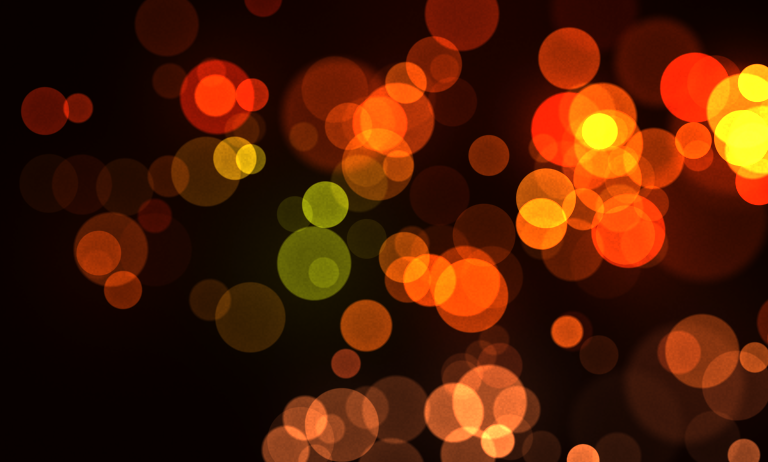
A Shadertoy shader for this background:

```glsl
const int CLUSTERS = 12;
const int DISCS = 12;              // discs per cluster
const int VEILS = 8;               // big blurred discs behind
const float SEED = 17.0;
const float R_SMALL = 0.031;
const float R_LARGE = 0.080;
const float EDGE = 0.0028;         // blur of a sharp rim
const float VEIL_EDGE = 0.018;
const float GLOW = 0.15;
const float GRAIN = 0.05;
const vec3 NIGHT  = vec3(0.030, 0.003, 0.0);
const vec3 RED    = vec3(0.95, 0.12, 0.02);
const vec3 ORANGE = vec3(1.00, 0.31, 0.02);
const vec3 YELLOW = vec3(1.00, 0.72, 0.10);
const vec3 GREEN  = vec3(0.62, 0.68, 0.04);
const vec3 PEACH  = vec3(1.00, 0.48, 0.22);
const vec2 GREEN_SPOT = vec2(0.62, 0.50);

// centre x, centre y, spread, brightness
const vec4 cluster[CLUSTERS] = vec4[CLUSTERS](
    vec4(0.68, 0.43, 0.28, 0.70), vec4(0.47, 0.79, 0.22, 0.70),
    vec4(0.24, 0.46, 0.28, 0.38), vec4(0.86, 0.74, 0.18, 0.75),
    vec4(1.23, 0.72, 0.16, 1.15), vec4(1.61, 0.76, 0.17, 1.20),
    vec4(1.36, 0.50, 0.22, 0.90), vec4(1.02, 0.36, 0.19, 0.80),
    vec4(1.06, 0.13, 0.23, 0.80), vec4(0.74, 0.08, 0.18, 0.50),
    vec4(1.52, 0.24, 0.30, 0.50), vec4(1.00, 0.97, 0.60, 0.55));

vec4 hash4(float n) {
    vec4 q = fract(vec4(n) * vec4(0.1031, 0.1030, 0.0973, 0.1099));
    q += dot(q, q.wzxy + 33.33);
    return fract((q.xxyz + q.yzzw) * q.zywx);
}

// smooth value noise for the film-like grain
float noise(vec2 p) {
    vec2 i = floor(p);
    vec2 f = fract(p);
    f = f * f * (3.0 - 2.0 * f);
    float n = i.x + i.y * 613.0;
    return mix(mix(hash4(n).x, hash4(n + 1.0).x, f.x),
               mix(hash4(n + 613.0).x, hash4(n + 614.0).x, f.x), f.y);
}

// filled disc, slightly brighter towards its rim
float disc(vec2 p, vec2 centre, float radius, float blur) {
    float d = length(p - centre);
    float rim = mix(0.88, 1.0, smoothstep(0.4, 1.0, d / radius));
    return rim * (1.0 - smoothstep(radius - blur, radius + blur, d));
}

// hue depends on the place of the light, heat shifts it to yellow
vec3 tint(vec2 c, float heat, float redness) {
    float red = max(redness, smoothstep(0.78, 1.0, c.y));
    vec3 col = mix(mix(ORANGE, RED, red), YELLOW, heat);
    col = mix(col, PEACH, smoothstep(0.34, 0.10, c.y));
    return mix(col, GREEN, smoothstep(0.30, 0.12, distance(c, GREEN_SPOT)));
}

void mainImage(out vec4 fragColor, in vec2 fragCoord) {
    vec2 p = fragCoord / iResolution.y;
    float aspect = iResolution.x / iResolution.y;
    float pixel = 1.0 / iResolution.y;
    vec3 light = NIGHT;

    // large out-of-focus veils
    for (int i = 0; i < VEILS; i++) {
        vec4 h = hash4(SEED + 311.0 + float(i) * 7.0);
        vec2 c = vec2(aspect * sqrt(h.x), h.y);
        float m = disc(p, c, mix(0.09, 0.15, h.z), VEIL_EDGE);
        light += tint(c, 0.0, 0.5) * m * mix(0.05, 0.28, h.w);
    }

    for (int k = 0; k < CLUSTERS; k++) {
        vec4 group = cluster[k];

        // haze around the group
        vec2 away = (p - group.xy) / group.z;
        float hot = smoothstep(0.75, 1.1, group.w);
        light += tint(group.xy, 0.0, 0.7) * group.w * GLOW * (1.0 + hot)
               * exp(-2.2 * dot(away, away));

        // the first disc marks the centre, the rest scatter around it
        for (int i = 0; i < DISCS; i++) {
            float id = SEED + float(k * DISCS + i) * 3.0;
            vec4 a = hash4(id);
            vec4 b = hash4(id + 1000.0);
            bool lead = i == 0;
            vec2 c = group.xy + (lead ? vec2(0.0) : (a.xy + b.xy - 1.0) * group.z * 1.25);
            float size = lead ? 1.0 : a.z * sqrt(a.z);
            float radius = mix(R_SMALL, R_LARGE, size);
            float level = lead ? 0.7 : mix(0.14, 1.1, a.w * a.w) * mix(1.15, 0.7, size);
            float heat = b.z * b.z * mix(0.35, 0.8, hot);
            float redness = smoothstep(0.45, 0.8, fract(b.w * 7.0));
            float blur = max(EDGE * mix(0.6, 1.6, b.w), 0.75 * pixel);
            float m = disc(p, c, radius, blur);
            light += tint(c, heat, redness) * m * level * group.w;
        }
    }
    light *= 1.0 + GRAIN * (noise(p * 260.0) - 0.5) * 2.0;
    fragColor = vec4(min(light, 1.0), 1.0);
}
```
